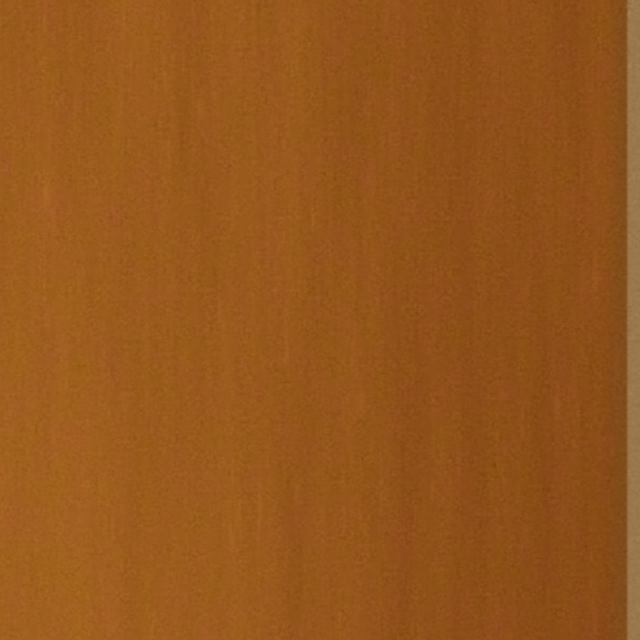
Write a three.js fragment shader that draws this texture.

```glsl
varying vec2 vUv;

// Colours
const vec3 WOOD_LIGHT = vec3(0.622, 0.368, 0.121);
const vec3 WOOD_DARK = vec3(0.545, 0.299, 0.092);
const vec3 EDGE_SHADE = vec3(0.495, 0.300, 0.108);
const vec3 STRIP_COLOR = vec3(0.605, 0.465, 0.295);
const vec3 STREAK_LIGHT = vec3(0.030, 0.026, 0.020);
const vec3 RED_TINT = vec3(0.012, -0.010, 0.026);

// Layout across the canvas
const float STRIP_START = 0.980;
const float STRIP_BLUR = 0.003;
const float SHADE_START = 0.940;

// Noise cells per canvas: across, up
const vec2 BAND_SCALE = vec2(12.0, 0.9);
const vec2 STREAK_SCALE = vec2(36.0, 2.4);
const vec2 FIBRE_SCALE = vec2(125.0, 8.0);
const vec2 GLINT_SCALE = vec2(95.0, 15.0);
const vec2 MOTTLE_SCALE = vec2(20.0, 14.0);
const vec2 GRAIN_SCALE = vec2(150.0, 160.0);
const vec2 PATCH_SCALE = vec2(38.0, 34.0);
const vec2 PORE_SCALE = vec2(130.0, 75.0);

// Strengths
const float BAND_AMOUNT = 0.36;
const float STREAK_AMOUNT = 0.24;
const float FIBRE_AMOUNT = 0.17;
const float GRAIN_AMOUNT = 0.028;
const float PORE_AMOUNT = 0.09;

float hash(vec2 p) {
  vec3 q = fract(vec3(p.xyx) * 0.1031);
  q += dot(q, q.yzx + 33.33);
  return fract((q.x + q.y) * q.z);
}

vec2 gradientAt(vec2 cell) {
  float angle = 6.2832 * hash(cell);
  return vec2(cos(angle), sin(angle));
}

// Gradient noise, roughly -0.7 to 0.7
float gradientNoise(vec2 p) {
  vec2 i = floor(p);
  vec2 f = p - i;
  vec2 u = f * f * f * (f * (f * 6.0 - 15.0) + 10.0);
  float a = dot(gradientAt(i), f);
  float b = dot(gradientAt(i + vec2(1.0, 0.0)), f - vec2(1.0, 0.0));
  float c = dot(gradientAt(i + vec2(0.0, 1.0)), f - vec2(0.0, 1.0));
  float d = dot(gradientAt(i + 1.0), f - 1.0);
  return mix(mix(a, b, u.x), mix(c, d, u.x), u.y);
}

// Light falls off from left to right, crossed by layers of vertical grain
vec3 wood(vec2 uv) {
  float sway = 0.003 * gradientNoise(uv * vec2(3.0, 2.0) + 61.0);
  vec2 p = uv + vec2(sway, 0.0);
  float falloff = smoothstep(0.10, 0.95, uv.x);
  float shade = 0.5 + (falloff - 0.5) * mix(1.15, 0.75, uv.y);
  shade += BAND_AMOUNT * gradientNoise(p * BAND_SCALE + 11.0);
  shade += STREAK_AMOUNT * gradientNoise(p * STREAK_SCALE + 23.0);
  float fibreFade = 0.6 + 0.6 * uv.y;
  shade += FIBRE_AMOUNT * fibreFade * gradientNoise(p * FIBRE_SCALE + 37.0);
  vec3 color = mix(WOOD_LIGHT, WOOD_DARK, clamp(shade, -0.2, 1.2));

  // Rare pale streaks, broken up along a few lines
  float line = smoothstep(0.05, 0.45, gradientNoise(p * vec2(48.0, 1.6) + 223.0));
  float glint = smoothstep(0.05, 0.60, gradientNoise(p * GLINT_SCALE + 211.0));
  color += STREAK_LIGHT * glint * line;

  // Slow drift between ochre and red
  float mottle = gradientNoise(uv * MOTTLE_SCALE + 83.0)
    + 0.6 * gradientNoise(uv * MOTTLE_SCALE * 2.3 + 97.0);
  color += RED_TINT * mottle;

  // Faint dark specks, denser in some places than in others
  float density = 0.6 + gradientNoise(uv * vec2(7.0, 4.0) + 171.0);
  float pore = smoothstep(0.34, 0.66, gradientNoise(uv * PORE_SCALE + 191.0));
  return color * (1.0 - PORE_AMOUNT * pore * density);
}

// Fine surface grain that comes and goes in small patches
float surfaceGrain(vec2 uv) {
  float patchiness = 1.0 + 1.4 * gradientNoise(uv * PATCH_SCALE + 241.0);
  float fine = gradientNoise(uv * GRAIN_SCALE + 131.0);
  float finest = gradientNoise(uv * GRAIN_SCALE * 1.7 + 137.0);
  float coarse = gradientNoise(uv * GRAIN_SCALE * 0.45 + 151.0);
  return patchiness * (fine + 0.6 * finest) + 0.45 * coarse;
}

void main() {
  vec3 color = wood(vUv);

  // Shadow beside the strip
  float shadow = smoothstep(SHADE_START, STRIP_START, vUv.x);
  color = mix(color, EDGE_SHADE, 0.85 * shadow);

  // Pale strip along the right side
  float strip = smoothstep(STRIP_START - STRIP_BLUR, STRIP_START + STRIP_BLUR, vUv.x);
  color = mix(color, STRIP_COLOR, strip);

  gl_FragColor = vec4(color + GRAIN_AMOUNT * surfaceGrain(vUv), 1.0);
}
```
